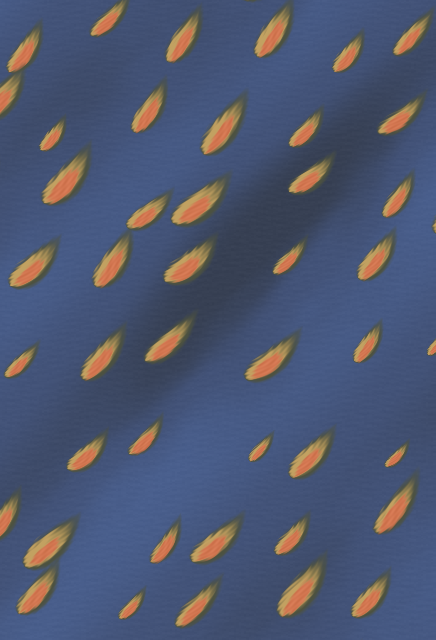
A Shadertoy shader for this pattern:

```glsl
vec3 hash3(vec2 c) {
    vec3 k = vec3(dot(c, vec2(127.1, 311.7)), dot(c, vec2(269.5, 183.3)), dot(c, vec2(419.2, 371.9)));
    return fract(sin(k) * 43758.5);
}

// Layered sines, each octave turned and warped by the one before
float clouds(vec2 p) {
    float sum = 0.0, amp = 0.5;
    for (int i = 0; i < 5; i++) {
        sum += amp * sin(p.x + 1.3 * sin(p.y + float(i))) * cos(0.8 * p.y - 0.5);
        p = mat2(1.5, 1.1, -1.1, 1.5) * p + 1.7;
        amp *= 0.55;
    }
    return sum;
}

vec3 nightSky(vec2 p) {
    const vec3 slate = vec3(0.215, 0.25, 0.325);
    const vec3 blue = vec3(0.262, 0.325, 0.472);
    const vec3 paleBlue = vec3(0.295, 0.385, 0.575);

    // Diagonal bands, blurred along their length
    vec2 band = vec2(p.x - p.y, p.x + p.y);
    float warp = clouds(vec2(band.x * 7.0, band.y * 3.5));
    float wave = cos((band.x + 0.22 + 0.07 * warp) * 11.5);
    float shade = exp(-pow((band.x + 0.2 + 0.05 * warp) / 0.15, 2.0) - pow((band.y - 1.08) / 0.48, 2.0));
    float tone = 0.1 - 0.38 * wave + 0.3 * warp - 0.85 * shade;
    vec3 col = mix(blue, slate, smoothstep(0.0, 1.0, -tone));
    col = mix(col, paleBlue, 0.85 * smoothstep(0.0, 0.8, tone));

    // Faint woven brushwork
    float weave = sin(p.y * 640.0 + 2.0 * sin(p.x * 31.0)) * sin(p.x * 95.0 + 3.0 * sin(p.y * 47.0));
    float grain = hash3(floor(p * vec2(260.0, 420.0))).x - 0.5;
    return col + 0.007 * weave + 0.012 * grain;
}

// q runs from head (x = 0) to tail (x = 1), in units of the drop length
vec3 paintDrop(vec3 col, vec2 q, vec3 rnd) {
    const vec3 olive = vec3(0.30, 0.32, 0.25);
    const vec3 ochre = vec3(0.53, 0.47, 0.29);
    const vec3 gold = vec3(0.76, 0.63, 0.38);
    const vec3 orange = vec3(0.83, 0.45, 0.31);

    float t = q.x;
    float v = q.y + (0.18 + 0.2 * rnd.y) * t * (1.0 - t);
    float s = clamp(t, 0.0, 1.0);
    float halfWidth = (0.38 + 0.09 * rnd.z) * sqrt(s) * pow(1.0 - s, 0.9);
    float streak = sin(v * 95.0 + 2.0 * sin(t * 8.0 + rnd.x * 40.0)) * sin(t * 13.0 + v * 30.0 + rnd.y * 30.0);
    float d = abs(v) - halfWidth + max(-t, 0.0) + max(t - 1.0, 0.0) + 0.008 * streak;

    // Dark rim and fading tail
    float rim = 1.0 - smoothstep(-0.045, 0.03, d);
    col = mix(col, olive, rim * (1.0 - 0.6 * smoothstep(0.6, 1.05, t)));

    // Ochre body, lit on the upper left
    float body = 1.0 - smoothstep(-0.065, -0.015, d + 0.025 * t - 0.2 * min(v, 0.06));
    col = mix(col, ochre, body * (1.0 - smoothstep(0.55, 0.95, t)));
    float lit = 1.0 - smoothstep(-0.08, -0.03, d + 0.03 * t - 0.25 * v + 0.012 * streak);
    col = mix(col, gold, lit * (1.0 - smoothstep(0.4, 0.82, t + 0.08 * streak)));

    // Glowing core near the head
    vec2 core = vec2((t - 0.32) / (0.23 + 0.07 * rnd.x), (v + 0.012 - 0.05 * (t - 0.3)) / (0.07 + 0.035 * rnd.y));
    float glow = 1.0 - smoothstep(0.72, 1.15, length(core) + 0.12 * streak);
    return mix(col, orange + 0.03 * streak, 0.93 * glow * rim);
}

void mainImage(out vec4 fragColor, in vec2 fragCoord) {
    vec2 p = fragCoord / iResolution.y;
    vec3 col = nightSky(p);

    // One jittered drop per cell of a sheared grid
    const float cellSize = 0.127;
    const float shear = 0.22;
    vec2 g = p / cellSize;
    vec2 base = floor(vec2(g.x - shear * g.y, g.y));
    for (int j = 1; j >= -1; j--) {
        for (int i = -1; i <= 1; i++) {
            vec2 cell = base + vec2(i, j);
            vec3 place = hash3(cell + 3.0);
            vec3 look = hash3(cell + 57.0);
            vec2 center = cell + 0.5 + 0.56 * (place.xy - 0.5);
            center.x += shear * center.y;
            float size = mix(0.055, 0.13, sqrt(place.z));
            float angle = mix(0.7, 1.06, look.x);
            vec2 axis = vec2(cos(angle), sin(angle));
            vec2 r = (g - center) * cellSize / size;
            vec2 q = vec2(dot(r, axis) + 0.5, dot(r, vec2(-axis.y, axis.x)));
            col = paintDrop(col, q, look);
        }
    }
    fragColor = vec4(col, 1.0);
}
```
